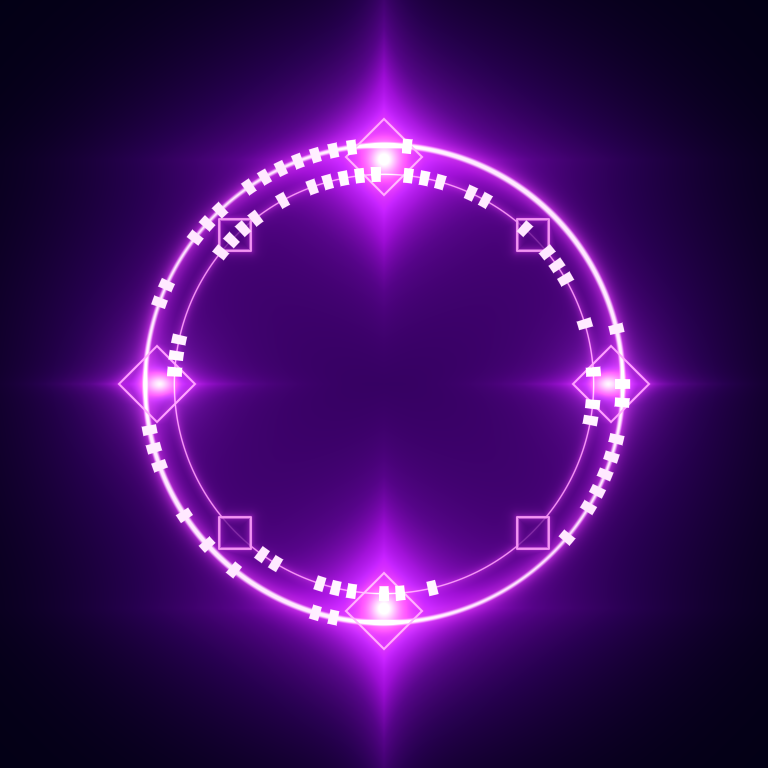
Write a WebGL 2 fragment shader that draws this background.

```glsl
#version 300 es
precision highp float;
// Neon double ring with diamonds, squares and scattered ticks on violet light.
// A scalar light field (vignette, halo, beams) is mapped through a colour ramp,
// then glowing strokes from distance functions are laid over it.

uniform vec2 u_resolution;
out vec4 outColor;

#define OUTER_RADIUS 0.311
#define INNER_RADIUS 0.273
#define FLARE_OFFSET 0.292
#define DIAMOND_OFFSET 0.2956
#define DIAMOND_SIZE 0.0495
#define SQUARE_OFFSET 0.194
#define SQUARE_SIZE 0.0205
#define TICK_SLOTS 81.0
#define TICK_DENSITY 0.6
#define TICK_HALF vec2(0.0060, 0.0095)

const float TAU = 6.2831853;
const vec3 NIGHT = vec3(0.01, 0.0, 0.08);
const vec3 INDIGO = vec3(0.15, 0.0, 0.31);
const vec3 PURPLE = vec3(0.33, 0.01, 0.53);
const vec3 VIOLET = vec3(0.59, 0.03, 0.81);
const vec3 MAGENTA = vec3(0.82, 0.20, 0.92);
const vec3 PINK = vec3(0.95, 0.58, 0.95);
const vec3 PALE = vec3(1.0, 0.91, 1.0);

float hash(vec2 p) {
    return fract(sin(dot(p, vec2(127.1, 311.7))) * 43758.5453);
}

float gauss(float x, float width) {
    x /= width;
    return exp(-x * x);
}

float boxDistance(vec2 p, vec2 halfSize) {
    vec2 d = abs(p) - halfSize;
    return length(max(d, 0.0)) + min(max(d.x, d.y), 0.0);
}

// Antialiased coverage of a signed distance
float fill(float d, float pixel) {
    return 1.0 - smoothstep(-0.7 * pixel, 0.7 * pixel, d);
}

vec3 ramp(float e) {
    vec3 c = mix(NIGHT, INDIGO, clamp(e * 4.0, 0.0, 1.0));
    c = mix(c, PURPLE, clamp(e * 4.0 - 1.0, 0.0, 1.0));
    c = mix(c, VIOLET, clamp(e * 4.0 - 2.0, 0.0, 1.0));
    return mix(c, vec3(0.74, 0.08, 0.97), clamp(e * 4.0 - 3.0, 0.0, 1.0));
}

// Ticks on hashed angular slots; gaps holds two empty arcs (centre, half width) in turns
float tickDistance(vec2 p, float radius, float phase, float seed, vec4 gaps) {
    float a = atan(p.y, p.x) / TAU * TICK_SLOTS - phase;
    float slot = floor(a + 0.5);
    float id = mod(slot, TICK_SLOTS);
    vec2 away = abs(fract(id / TICK_SLOTS - gaps.xz + 0.5) - 0.5) - gaps.yw;
    bool shown = min(away.x, away.y) > 0.0 && hash(vec2(id, seed)) < TICK_DENSITY;
    vec2 local = vec2((a - slot) / TICK_SLOTS * TAU * radius, length(p) - radius);
    return shown ? boxDistance(local, TICK_HALF) : 1.0;
}

void main() {
    float scale = min(u_resolution.x, u_resolution.y);
    vec2 p = (gl_FragCoord.xy - 0.5 * u_resolution) / scale;
    float pixel = 1.0 / scale;
    float r = length(p);
    vec2 m = abs(p);

    // Ambient light and the halo around the rings
    float light = 0.30 * exp(-pow(r / 0.47, 4.0));
    light += 0.20 * exp(-abs(r - 0.30) / 0.04);

    // Tall flares at top and bottom, with a wide soft streak
    vec2 v = vec2(p.x, m.y - FLARE_OFFSET);
    float reach = v.y > 0.0 ? 0.25 : 0.145;
    light += 0.35 * exp(-length(v) / 0.10);
    light += 0.50 * exp(-m.x / 0.035) * gauss(v.y, reach);
    light += 0.25 * gauss(v.x, 0.30) * exp(-abs(v.y) / 0.06);

    // Thin flares at left and right
    vec2 h = vec2(m.x - FLARE_OFFSET, p.y);
    light += 0.30 * exp(-length(h) / 0.08);
    light += 0.32 * exp(-m.y / 0.015) * gauss(h.x, 0.12);
    vec3 color = ramp(light);

    // Stroke distances: rings, diamonds on the axes, squares on the diagonals
    float swell = 0.5 + 0.5 * cos(2.0 * (atan(p.y, p.x) - 0.87));
    float outer = abs(r - OUTER_RADIUS) - mix(0.0020, 0.0036, swell);
    float inner = abs(r - INNER_RADIUS) - 0.0009;
    vec2 axis = m.x > m.y ? m : m.yx;
    float diamond = abs(axis.x - DIAMOND_OFFSET) + axis.y - DIAMOND_SIZE;
    diamond = abs(diamond * 0.7071) - 0.0013;
    float box = boxDistance(m - SQUARE_OFFSET, vec2(SQUARE_SIZE));
    float square = abs(box) - 0.0016;
    float ringFade = mix(0.25, 1.0, smoothstep(-0.002, 0.002, box));

    // Neon glow, then the strokes
    float glow = 0.80 * exp(-max(outer, 0.0) / 0.008);
    glow = max(glow, 0.45 * ringFade * exp(-max(inner, 0.0) / 0.005));
    glow = max(glow, 0.40 * exp(-max(min(diamond, square), 0.0) / 0.005));
    color = mix(color, MAGENTA, glow);
    color = mix(color, PINK, fill(inner, pixel) * ringFade);
    color = mix(color, PALE, fill(outer, 2.5 * pixel));
    color = mix(color, PINK, fill(min(diamond, square), pixel));

    // Ticks on both rings
    float ticks = tickDistance(p, OUTER_RADIUS, 0.0, 3.0, vec4(0.125, 0.078, 0.80, 0.08));
    ticks = min(ticks, tickDistance(p, INNER_RADIUS, -0.25, 8.0, vec4(0.875, 0.078, 0.57, 0.06)));
    color = mix(color, PALE, fill(ticks, pixel));

    // Hot flare cores
    float core = 0.45 * exp(-length(v) / 0.035) + 0.85 * gauss(length(v), 0.020);
    core += 0.35 * exp(-length(h) / 0.028) + 0.75 * gauss(length(h * vec2(0.7, 1.0)), 0.013);
    color += core * vec3(0.85, 0.80, 0.80);

    outColor = vec4(min(color, 1.0), 1.0);
}
```
